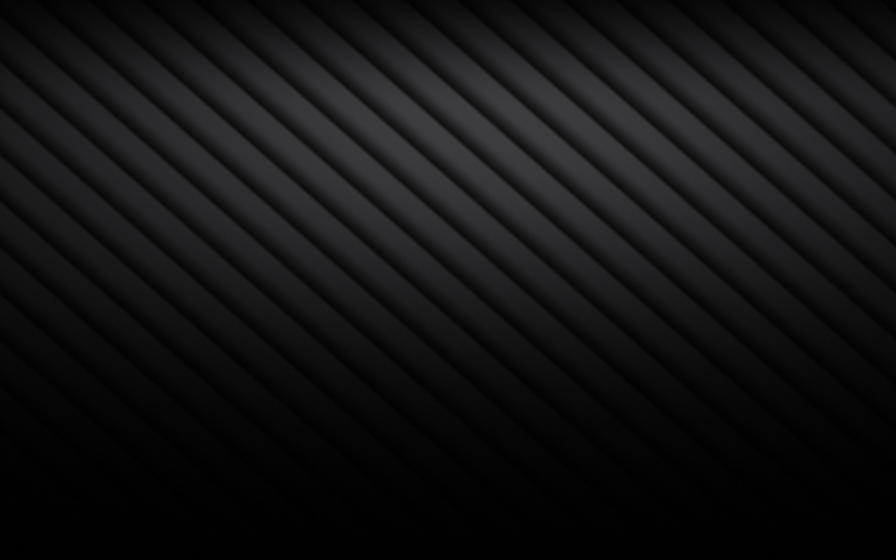
Reproduce this background procedurally as a WebGL 1 fragment shader.

```glsl
precision highp float;
// Dark diagonal ribs under a soft light pooled near the top.
uniform vec2 u_resolution;

const float RIB_SPACING = 0.0942; // horizontal, in canvas heights
const float RIB_SLOPE = 0.88;     // fall per unit of width
const float RIB_OFFSET = 0.068;
const vec3 LIT_COLOR = vec3(0.238, 0.238, 0.249);
const vec3 BASE_COLOR = vec3(0.002, 0.002, 0.003);

// Sine-free hash, 0 to 1
float hash(vec2 p) {
  vec3 q = fract(vec3(p.xyx) * 0.1031);
  q += dot(q, q.yzx + 33.33);
  return fract((q.x + q.y) * q.z);
}

// Position across the ribs: the whole part counts ribs, growing to the upper right
float ribCoordinate(vec2 p, float spacing, float slope, float offset) {
  return (p.x - p.y / slope - offset) / spacing;
}

// Shadow lifts slowly, then a crisper edge drops into the next rib's shadow
float ribShade(float t) {
  float lift = smoothstep(-0.1, 0.5, t);
  float edge = 1.0 - smoothstep(0.86, 1.02, t);
  return mix(0.22, 1.0, lift * edge);
}

float bell(float x, float center, float width) {
  float d = (x - center) / width;
  return exp(-d * d);
}

// Light pool with a dark upper margin; uv.y runs downward
float lightPool(vec2 uv) {
  float topFade = smoothstep(-0.09, 0.19, uv.y);
  return topFade * bell(uv.y, 0.22, 0.36) * bell(uv.x, 0.53, 0.6);
}

void main() {
  vec2 uv = gl_FragCoord.xy / u_resolution;
  uv.y = 1.0 - uv.y;
  vec2 p = vec2(uv.x * u_resolution.x / u_resolution.y, uv.y);

  float t = fract(ribCoordinate(p, RIB_SPACING, RIB_SLOPE, RIB_OFFSET));
  float light = lightPool(uv) * ribShade(t);
  vec3 color = BASE_COLOR + LIT_COLOR * light;

  // Faint grain hides banding
  color += (hash(floor(p * 320.0)) - 0.5) * 0.005;
  gl_FragColor = vec4(max(color, 0.0), 1.0);
}
```
